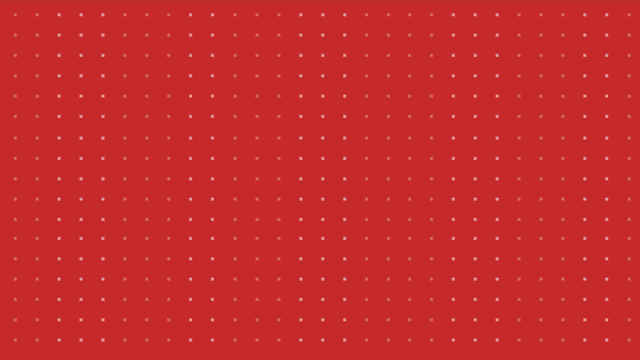
Reproduce this pattern procedurally as a Shadertoy shader.

```glsl
// Red field with a 29 by 17 lattice of small square dots, white at two opacities.
// The lattice is a tile of 18 by 11 dots, repeated; late columns and rows of each
// tile sit slightly further on. Lengths are fractions of the width, y runs down.

const vec3 RED = vec3(0.772, 0.161, 0.161);
const vec3 RIM_GREY = vec3(0.62, 0.42, 0.42);

const vec2 DOT_COUNT = vec2(29.0, 17.0);
const vec2 TILE = vec2(18.0, 11.0);
const vec2 SHIFT_START = vec2(10.0, 6.0);
const vec2 TILE_SHIFT = vec2(0.0012, 0.0021);
const vec2 FIRST_DOT = vec2(0.0240, 0.0231);
const vec2 PITCH = vec2(0.03422, 0.03177);
const float DOT_HALF = 0.0023;
const float SOFTNESS = 1.3;
const float DIM = 0.30;
const float BRIGHT = 0.54;
const float RIM_WIDTH = 0.0008;
const float RIM_OPACITY = 0.3;

// 1 when first <= i <= last, for whole numbers
float within(float i, float first, float last) {
    return step(first - 0.5, i) * step(i, last + 0.5);
}

// Fraction of a square filter window covered by an axis-aligned square
float squareCoverage(vec2 offset, float halfSide, float window) {
    vec2 lo = max(offset - 0.5 * window, vec2(-halfSide));
    vec2 hi = min(offset + 0.5 * window, vec2(halfSide));
    vec2 span = max(hi - lo, 0.0) / window;
    return span.x * span.y;
}

// Bright bands among the columns of one tile
float columnOpacity(float column) {
    float bright = within(column, 2.0, 4.0) + within(column, 8.0, 9.0)
                 + within(column, 13.0, 15.0);
    return mix(DIM, BRIGHT, bright);
}

float dotLayer(vec2 p, float window) {
    vec2 cell = floor((p - FIRST_DOT) / PITCH + 0.5);
    cell = clamp(cell, vec2(0.0), DOT_COUNT - 1.0);
    vec2 inTile = mod(cell, TILE);
    vec2 shift = TILE_SHIFT * step(SHIFT_START - 0.5, inTile);
    vec2 center = FIRST_DOT + cell * PITCH + shift;
    return squareCoverage(p - center, DOT_HALF, window) * columnOpacity(inTile.x);
}

// Line of a given width along the zero edge
float edgeLine(float distanceIn, float width, float pixel) {
    return clamp((width - distanceIn) / pixel + 0.5, 0.0, 1.0);
}

void mainImage(out vec4 fragColor, in vec2 fragCoord) {
    float pixel = 1.0 / iResolution.x;
    vec2 p = vec2(fragCoord.x, iResolution.y - fragCoord.y) * pixel;

    vec3 color = mix(RED, vec3(1.0), dotLayer(p, SOFTNESS * pixel));

    // Faint rim along the top
    color = mix(color, RIM_GREY, RIM_OPACITY * edgeLine(p.y, RIM_WIDTH, pixel));

    fragColor = vec4(color, 1.0);
}
```
